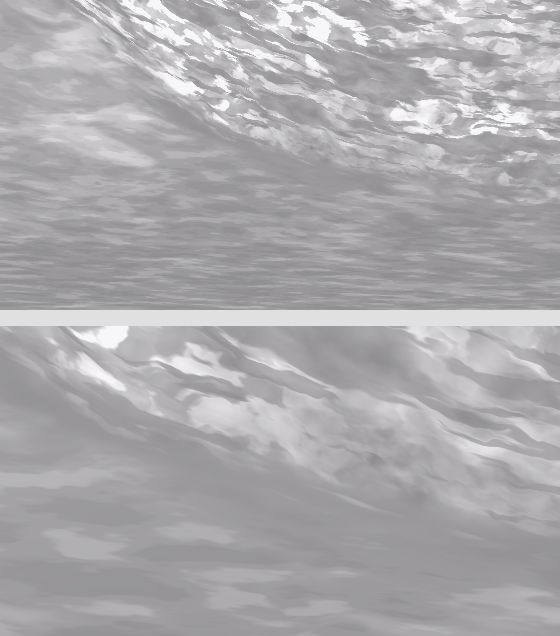
Top: the whole. Bottom: its middle third, enlarged.
This texture is drawn by a WebGL 2 fragment shader. Its source:

```glsl
#version 300 es
precision highp float;
// Pale grey water surface: calm streaked swell below a rippling crest with white glints.

uniform vec2 u_resolution;
out vec4 fragColor;

float hash(vec2 cell) {
    return fract(sin(dot(cell, vec2(127.1, 311.7))) * 43758.5453);
}

float noise(vec2 p) {
    vec2 cell = floor(p);
    vec2 f = fract(p);
    f = f * f * (3.0 - 2.0 * f);
    float low = mix(hash(cell), hash(cell + vec2(1.0, 0.0)), f.x);
    float high = mix(hash(cell + vec2(0.0, 1.0)), hash(cell + vec2(1.0, 1.0)), f.x);
    return mix(low, high, f.y);
}

float fbm(vec2 p) {
    const mat2 turn = mat2(0.98, 0.17, -0.17, 0.98);
    float sum = 0.0;
    float weight = 0.53;
    for (int i = 0; i < 4; i++) {
        sum += weight * noise(p);
        p = turn * p * 2.03 + vec2(17.3, 9.1);
        weight *= 0.5;
    }
    return sum;
}

// Lower border of the crest, falling steeply and then levelling to the right.
float crestEdge(float x) {
    return 0.34 + 0.66 * exp(4.0 * (0.12 - x));
}

// Soft swell whose streaks get finer toward the bottom.
float calmWater(vec2 uv, vec2 p) {
    float row = 13.0 * log(uv.y + 0.25);
    float warp = fbm(p * vec2(5.0, 9.0));
    float swell = fbm(vec2(p.x * 5.0 + 0.5 * row, row + 1.2 * warp));
    float streaks = fbm(vec2(p.x * 13.0 + row, row * 2.6 + warp * 1.5) + 31.0);
    vec2 offset = (uv - vec2(0.12, 0.7)) * vec2(3.0, 3.4);
    float glow = exp(-dot(offset, offset));
    float tone = 0.596 + 0.07 * glow + 0.025 * smoothstep(0.2, 0.6, uv.y);
    tone += (0.06 + 0.07 * glow) * smoothstep(0.48, 0.72, swell);
    tone += 0.065 * smoothstep(0.55, 0.7, streaks);
    return tone - 0.03 * smoothstep(0.46, 0.34, streaks);
}

// Rippled crest: flow.x runs along the ripples, flow.y across them.
float crestWater(vec2 uv, vec2 flow) {
    float warp = fbm(flow * vec2(7.0, 13.0) + 4.0);
    float curl = fbm(flow * vec2(18.0, 30.0) + 19.0);
    vec2 bent = flow + vec2(0.04, 0.05) * (warp - 0.5) + vec2(0.01, 0.025) * (curl - 0.5);
    float lift = smoothstep(0.45, 1.02, uv.y + 0.22 * uv.x);
    float fade = 1.0 - 0.6 * smoothstep(0.9, 1.0, uv.x);

    // Body and mottling
    float mottle = fbm(bent * vec2(19.0, 36.0) + 11.0);
    float tone = 0.675 + 0.085 * lift * fade + 0.36 * (mottle - 0.5);

    // White glints gathered in patches
    float patches = smoothstep(0.34, 0.58, fbm(flow * vec2(3.0, 5.0) + 23.0));
    float sparkle = fbm(bent * vec2(24.0, 46.0) + 47.0);
    float gain = lift * fade * (0.3 + 0.7 * patches);
    tone += 0.5 * gain * smoothstep(0.46, 0.6, sparkle);

    // Dark ripples: long troughs and short wavelets
    float troughs = smoothstep(0.55, 0.62, fbm(bent * vec2(3.2, 21.0) + 61.0));
    float wavelets = smoothstep(0.55, 0.62, fbm(bent * vec2(9.0, 48.0) + 83.0));
    float shade = max(0.9 * troughs, 0.85 * wavelets);
    return mix(tone, 0.6 + 0.16 * (mottle - 0.45), shade);
}

void main() {
    vec2 uv = gl_FragCoord.xy / u_resolution;
    vec2 p = gl_FragCoord.xy / u_resolution.y;

    // Ripples run downhill, turning level toward the right
    vec2 flow = vec2(p.x, uv.y + 0.75 * p.x - 0.21 * p.x * p.x);
    float across = uv.y - crestEdge(uv.x);

    // Ragged transition from the calm swell to the crest
    float wobble = 0.26 * (fbm(flow * vec2(4.0, 18.0) + 7.0) - 0.5);
    float crest = smoothstep(-0.04, 0.05, across + wobble);
    float tone = mix(calmWater(uv, p), crestWater(uv, flow), crest);

    // Dark strands along the border of the crest
    float strands = smoothstep(0.44, 0.54, fbm(flow * vec2(5.0, 36.0) + 91.0));
    float border = exp(-pow((across + 0.2 * wobble) / 0.04, 2.0));
    tone = mix(tone, 0.585, 0.8 * border * strands * smoothstep(0.18, 0.32, uv.x));

    tone = clamp(tone, 0.56, 0.97);
    fragColor = vec4(tone + vec3(0.0, -0.006, 0.003), 1.0);
}
```
